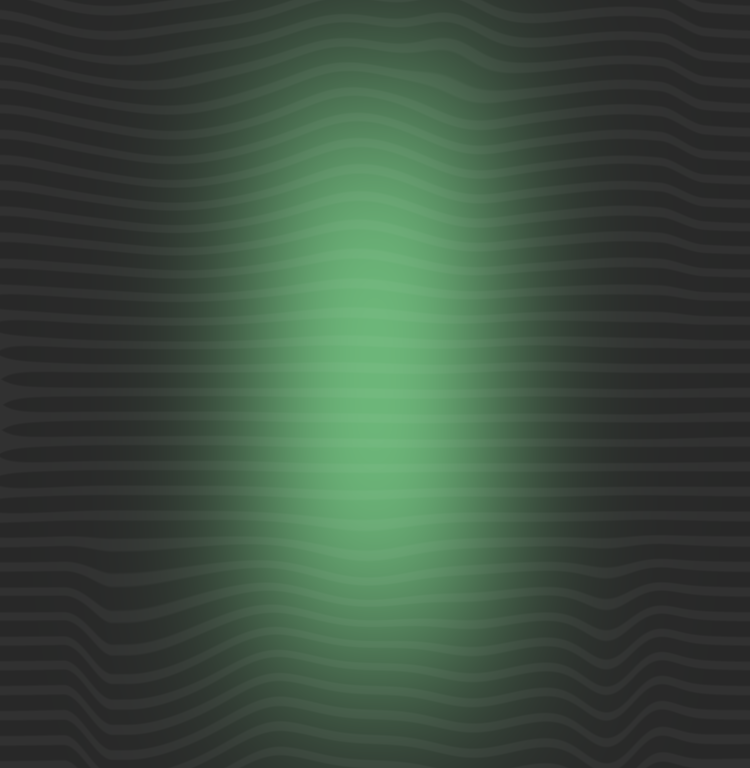
Reproduce this background procedurally as a Shadertoy shader.

```glsl
// Charcoal backdrop with a tall soft green glow, crossed by thin pale contour lines.
// The lines are level sets of the height, bent by smooth ridges that
// grow towards the top and bottom and fade out across the middle.

float hash(vec2 p) {
    return fract(sin(dot(p, vec2(127.1, 311.7))) * 43758.5453);
}

float noise(vec2 p) {
    vec2 i = floor(p), f = fract(p);
    f = f * f * (3.0 - 2.0 * f);
    return mix(mix(hash(i), hash(i + vec2(1, 0)), f.x),
               mix(hash(i + vec2(0, 1)), hash(i + vec2(1, 1)), f.x), f.y);
}

float bump(float x, float center, float width) {
    float d = (x - center) / width;
    return exp(-d * d);
}

// Upward bend of the lines in the upper part
float upperBend(vec2 p) {
    float crest = smoothstep(0.84, 0.96, p.y);
    float h = 0.036 * bump(p.x, mix(0.48, 0.46, crest), 0.10)
            + 0.032 * bump(p.x, 0.60, 0.06) * crest
            - 0.020 * bump(p.x, mix(0.23, 0.14, crest), 0.11)
            - 0.010 * bump(p.x, 0.63, 0.06) * (1.0 - crest)
            + 0.012 * bump(p.x, 0.83, 0.10)
            + 0.014 * bump(p.x, 0.0, 0.08)
            - 0.018 * smoothstep(0.88, 0.94, p.x);
    return h * smoothstep(0.50, 0.82, p.y);
}

// Upward bend of the lines in the lower part
float lowerBend(vec2 p) {
    float trough = smoothstep(0.085, 0.15, p.x) * (1.0 - smoothstep(0.17, 0.38, p.x));
    float h = 0.018 * bump(p.x, 0.37, 0.07)
            - 0.052 * trough
            - 0.018 * bump(p.x, 0.63, 0.07)
            - 0.036 * bump(p.x, 0.81, 0.045)
            + 0.014 * bump(p.x, 0.875, 0.035);
    h *= 1.0 - smoothstep(0.10, 0.34, p.y);
    return h - 0.022 * bump(p.x, 0.49, 0.09) * bump(p.y, 0.25, 0.08);
}

void mainImage(out vec4 fragColor, in vec2 fragCoord) {
    vec2 p = fragCoord / iResolution.xy;

    // Glow: separable soft falloff
    vec2 reach = abs(p - vec2(0.5, 0.512)) / vec2(0.198, 0.425);
    float glow = exp(-pow(reach.x, 2.2) - pow(reach.y, 3.0));
    vec3 color = mix(vec3(0.158), vec3(0.425, 0.715, 0.475), glow);

    // Contour lines, about 31 over the height
    float wobble = 0.005 * (noise(p * vec2(7.0, 9.0)) - 0.5);
    float level = 31.0 * (p.y - 0.457 - upperBend(p) - lowerBend(p) - wobble);
    float dist = abs(fract(level + 0.5) - 0.5);

    // Lines swell and join at the left edge
    float halfWidth = 0.18 + 0.05 * (noise(p * vec2(6.0, 14.0) + 20.0) - 0.5);
    halfWidth += 0.4 * exp(-p.x / 0.015) * bump(p.y, 0.47, 0.09);
    float soft = max(fwidth(level), 0.05);
    float line = 1.0 - smoothstep(halfWidth - soft, halfWidth + soft, dist);

    color = mix(color, vec3(0.95), 0.043 * line);
    fragColor = vec4(color, 1.0);
}
```
